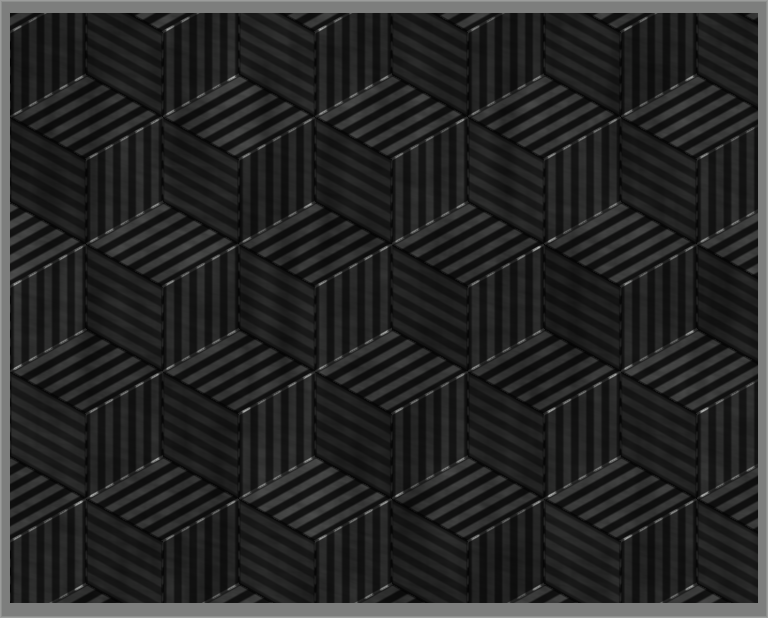
Give the GLSL for this pattern, as a Shadertoy shader.

```glsl
// Dark wall of stacked isometric cubes with striped faces inside a grey frame.
// Rows of cubes are found by a folded row test, each face gets its own unit
// coordinates, and stripes, seams, glints and cloth wear are layered on it.

const vec2 FRAME_LOW = vec2(0.0130, 0.0243);
const vec2 FRAME_HIGH = vec2(0.9870, 0.9790);
const vec2 REPEATS = vec2(4.90, 4.635);  // cubes across, rows down
const float FIRST_ROW = 0.817;           // first cube centre, in rows from the top
const float STRIPES = 5.0;
const float FACES_PER_HEIGHT = 8.2;
const float TAU = 6.28318;
const int TOP = 0, LEFT = 1, RIGHT = 2;

struct Face {
    int side;
    vec2 st;    // x runs along the face, y runs across the stripes
    vec2 cell;  // column and row of the cube
};

float hash(vec2 p) {
    vec3 q = fract(p.xyx * vec3(0.1031, 0.1030, 0.0973));
    q += dot(q, q.yzx + 33.33);
    return fract((q.x + q.y) * q.z);
}

float noise(vec2 p) {
    vec2 i = floor(p), f = fract(p);
    f = f * f * (3.0 - 2.0 * f);
    return mix(mix(hash(i), hash(i + vec2(1, 0)), f.x),
               mix(hash(i + vec2(0, 1)), hash(i + vec2(1, 1)), f.x), f.y);
}

float fbm(vec2 p) {
    float sum = 0.0, gain = 0.5;
    for (int i = 0; i < 4; i++) {
        sum += gain * noise(p);
        p = p * 2.03 + 17.1;
        gain *= 0.5;
    }
    return sum;
}

float edgeDistance(float x) { return min(x, 1.0 - x); }

// Soft line of the given half width, never thinner than a pixel.
float line(float dist, float width, float px) {
    return 1.0 - smoothstep(width * 0.3, width + px, dist);
}

// Stripe brightness, 0 in the groove and 1 on the ridge.
float stripe(float t, float phase, float px) {
    float soft = 0.5 + px * STRIPES;
    return smoothstep(-soft, soft, cos(TAU * (t * STRIPES - phase)));
}

// Odd rows are shifted by half a cube.
float shiftedColumn(float x, float row) { return x + 0.5 * mod(row, 2.0); }

// Locates the cube face under q; q.y grows downward.
Face findFace(vec2 q) {
    float row = floor(q.y + 1.0 / 3.0);
    float column = shiftedColumn(q.x, row);
    float x = 2.0 * fract(column) - 1.0;
    float y = 3.0 * (q.y - row);
    if (y < abs(x) - 1.0) {  // above the top rhombus: the cube one row up
        row -= 1.0;
        y += 3.0;
        column = shiftedColumn(q.x, row);
        x = 2.0 * fract(column) - 1.0;
    }
    vec2 cell = vec2(floor(column), row);
    float rise = (y - 1.0 + abs(x)) * 0.5;
    if (rise < 0.0) return Face(TOP, 0.5 * vec2(x - y + 1.0, x + y + 1.0), cell);
    if (x < 0.0) return Face(LEFT, vec2(x + 1.0, rise), cell);
    return Face(RIGHT, vec2(rise, x), cell);
}

// Striped shade of a face, with its own slight tint.
float faceShade(Face f, float px) {
    float phase = f.side == TOP ? 0.38 : 0.5;
    vec2 range = f.side == TOP ? vec2(0.060, 0.225)
               : f.side == LEFT ? vec2(0.082, 0.142) : vec2(0.066, 0.158);
    float tint = hash(f.cell + 7.3 * float(f.side) + 20.0);
    return mix(range.x, range.y, stripe(f.st.y, phase, px)) * (0.90 + 0.20 * tint);
}

// Dark joints, broken bright glints on rising edges, faint specks on uprights.
float addEdges(float shade, Face f, vec2 q, float px) {
    float alongEdge = edgeDistance(f.st.x), acrossEdge = edgeDistance(f.st.y);
    float seam = f.side == TOP ? alongEdge : f.side == LEFT ? min(alongEdge, acrossEdge) : acrossEdge;
    shade *= 1.0 - 0.6 * line(seam, 0.018, px);

    float upright = f.side == TOP ? 1.0 : f.side == LEFT ? alongEdge : acrossEdge;
    float height = f.side == LEFT ? f.st.y : f.st.x;
    shade += 0.08 * line(upright, 0.010, px) * stripe(height, 0.3, px);

    float rising = f.side == TOP ? acrossEdge : f.side == RIGHT ? alongEdge : 1.0;
    float run = f.side == TOP ? f.st.x : f.st.y;
    float strength = 0.10 + 0.30 * stripe(run, 0.5, px) * (0.5 + 0.8 * noise(q * 9.0));
    strength *= 0.75 + 0.5 * smoothstep(0.25, 0.5, abs(run - 0.5));
    return shade + strength * line(rising, 0.014, px);
}

// Vertical folds, cloudy patches and fine slanted creases.
float clothWear(vec2 q) {
    float folds = fbm(vec2(q.x * 7.0 + 0.4 * noise(q * 1.5), q.y * 0.7));
    float clouds = fbm(q * 4.0 + 31.0);
    float creases = fbm(vec2(q.x * 5.0 + q.y * 8.0, q.y * 22.0 - q.x * 9.0));
    return 1.0 + 0.55 * (folds - 0.47) + 0.35 * (clouds - 0.47) + 0.35 * (creases - 0.47);
}

void mainImage(out vec4 fragColor, in vec2 fragCoord) {
    vec2 uv = fragCoord / iResolution.xy;
    vec2 board = (uv - FRAME_LOW) / (FRAME_HIGH - FRAME_LOW);
    vec2 q = vec2(board.x, 1.0 - board.y) * REPEATS - vec2(0.0, FIRST_ROW);
    float px = FACES_PER_HEIGHT / iResolution.y;

    Face face = findFace(q);
    float shade = addEdges(faceShade(face, px) * clothWear(q), face, q, px);
    vec3 color = shade * vec3(0.99, 1.0, 0.99);

    // Grey frame with a paler outer rim.
    vec2 inset = min(uv - FRAME_LOW, FRAME_HIGH - uv) * iResolution.xy;
    float inside = clamp(min(inset.x, inset.y) + 0.5, 0.0, 1.0);
    vec2 border = min(uv, 1.0 - uv) * iResolution.xy / iResolution.y;
    float rim = 1.0 - smoothstep(0.001, 0.004, min(border.x, border.y));
    vec3 frame = vec3(0.49, 0.495, 0.49) + 0.12 * rim;
    fragColor = vec4(mix(frame, color, inside), 1.0);
}
```
